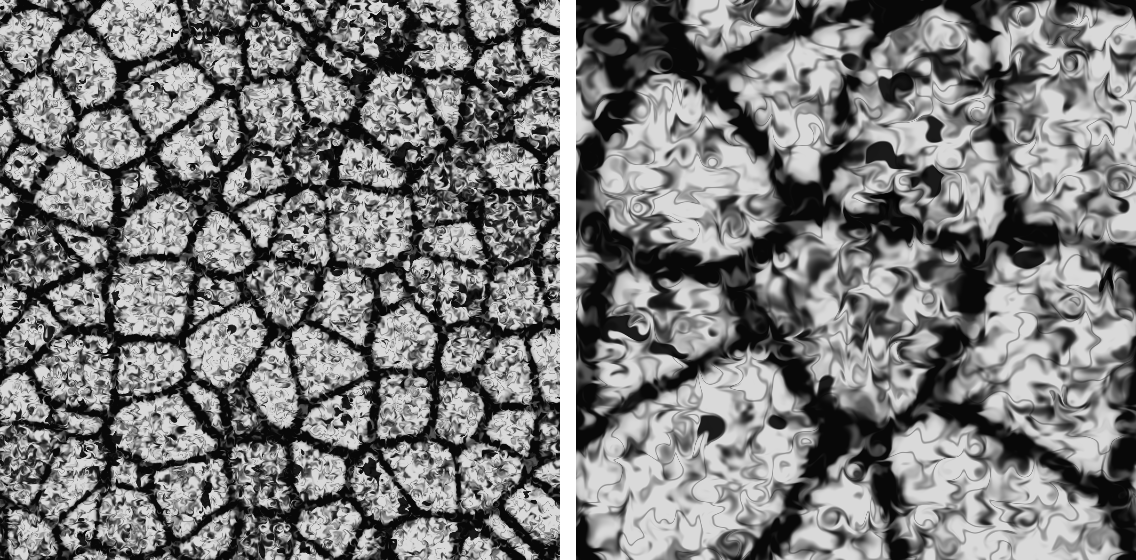
Left: the whole. Right: its middle third, enlarged.
Reproduce this texture procedurally as a WebGL 1 fragment shader.

```glsl
precision highp float;
// Rough grey stones of mixed sizes set in black mortar.
// A weighted Voronoi diagram lays out the stones; curled, folded noise
// gives their grain, creases and pits, and the faint flecks in the joints.

uniform vec2 u_resolution;

const float STONES_ACROSS = 9.5;
const float JITTER = 0.88;        // scatter of stone centres in their cells
const float SIZE_SPREAD = 0.46;   // difference between large and small stones
const float CORNER_SHARPNESS = 20.0;
const float GAP_MIN = 0.035;      // half joint width, in cells
const float GAP_MAX = 0.085;
const float EDGE_ROUGHNESS = 0.08;
const float EDGE_SOFTNESS = 0.022;
const float OUTLINE_WARP = 0.012; // bends the stone outlines
const float GRAIN_SCALE = 125.0;
const float CURL_SCALE = 70.0;
const float CURL_REACH = 0.0038;
const float PIT_SCALE = 68.0;
const float DARK_STONE_SHARE = 0.12;
const float MORTAR_TONE = 0.03;
const float FLECK_TONE = 0.30;
const float STONE_LOW = 0.10;
const float STONE_HIGH = 0.85;
const float CREASE_DEPTH = 0.32;

float hash(vec2 p) {
  return fract(sin(dot(p, vec2(127.1, 311.7))) * 43758.5453);
}

vec2 hash2(vec2 p) {
  return vec2(hash(p), hash(p + vec2(41.3, 17.9)));
}

float noise(vec2 p) {
  vec2 cell = floor(p);
  vec2 f = fract(p);
  f = f * f * (3.0 - 2.0 * f);
  return mix(mix(hash(cell), hash(cell + vec2(1.0, 0.0)), f.x),
             mix(hash(cell + vec2(0.0, 1.0)), hash(cell + vec2(1.0, 1.0)), f.x), f.y);
}

vec2 stoneCentre(vec2 cell) {
  return cell + 0.5 + JITTER * (hash2(cell) - 0.5);
}

float stoneWeight(vec2 cell) {
  return SIZE_SPREAD * hash(cell + 73.7);
}

// Returns the rounded distance to the stone border (x) and the stone's cell (yz).
vec3 stoneLayout(vec2 p) {
  vec2 home = floor(p);
  vec2 owner = home;
  float ownerPower = 100.0;
  for (int j = -2; j <= 2; j++) {
    for (int i = -2; i <= 2; i++) {
      vec2 cell = home + vec2(float(i), float(j));
      vec2 r = stoneCentre(cell) - p;
      float power = dot(r, r) - stoneWeight(cell);
      if (power < ownerPower) {
        ownerPower = power;
        owner = cell;
      }
    }
  }
  vec2 centre = stoneCentre(owner);
  float total = 0.0;
  for (int j = -2; j <= 2; j++) {
    for (int i = -2; i <= 2; i++) {
      vec2 cell = owner + vec2(float(i), float(j));
      vec2 other = stoneCentre(cell);
      vec2 r = other - p;
      float apart = length(other - centre);
      if (apart > 0.001) {
        float border = (dot(r, r) - stoneWeight(cell) - ownerPower) / (2.0 * apart);
        total += exp(-CORNER_SHARPNESS * border);
      }
    }
  }
  return vec3(-log(total) / CORNER_SHARPNESS, owner);
}

void main() {
  vec2 p = gl_FragCoord.xy / u_resolution.y;

  // Curl the plane so the grain folds into short hooked strokes.
  float angle = 10.0 * noise(p * CURL_SCALE);
  vec2 curled = p + CURL_REACH * vec2(cos(angle), sin(angle));
  float coarse = noise(curled * GRAIN_SCALE);
  float fine = noise(curled * GRAIN_SCALE * 1.9 + 31.0);
  float grain = 0.65 * coarse + 0.35 * fine;

  // Stone outlines, bent and chipped.
  vec2 bend = vec2(noise(p * 21.0), noise(p * 21.0 + 57.0)) - 0.5;
  vec3 stone = stoneLayout((p + OUTLINE_WARP * bend) * STONES_ACROSS + 3.0);
  vec2 id = stone.yz;
  float gap = mix(GAP_MIN, GAP_MAX, hash(id + 5.1));
  float edge = stone.x - gap + EDGE_ROUGHNESS * (grain - 0.5);
  float mask = smoothstep(-EDGE_SOFTNESS, EDGE_SOFTNESS, edge);

  // Stone face: per-stone tone, thin creases and small deep pits.
  float isDark = step(hash(id + 9.3), DARK_STONE_SHARE);
  float tone = 0.02 + 0.10 * (hash(id + 21.7) - 0.5) - 0.15 * isDark;
  float shade = smoothstep(0.08, 0.64, grain + tone);
  float crease = 1.0 - smoothstep(0.0, 0.09, abs(noise(curled * 85.0 + 11.0) - 0.5));
  float pitField = 0.7 * noise(curled * PIT_SCALE + 83.0) + 0.3 * noise(p * 19.0);
  float pitLevel = mix(0.16, 0.31, hash(id + 33.3));
  float pit = 1.0 - smoothstep(pitLevel - 0.04, pitLevel + 0.04, pitField);
  float face = mix(STONE_LOW, STONE_HIGH, shade) * (1.0 - CREASE_DEPTH * crease);
  face *= 1.0 - 0.88 * pit;
  face *= mix(0.82, 1.0, smoothstep(0.0, 0.07, edge));

  float mortar = MORTAR_TONE + FLECK_TONE * smoothstep(0.46, 0.84, grain);
  gl_FragColor = vec4(vec3(mix(mortar, face, mask)), 1.0);
}
```
